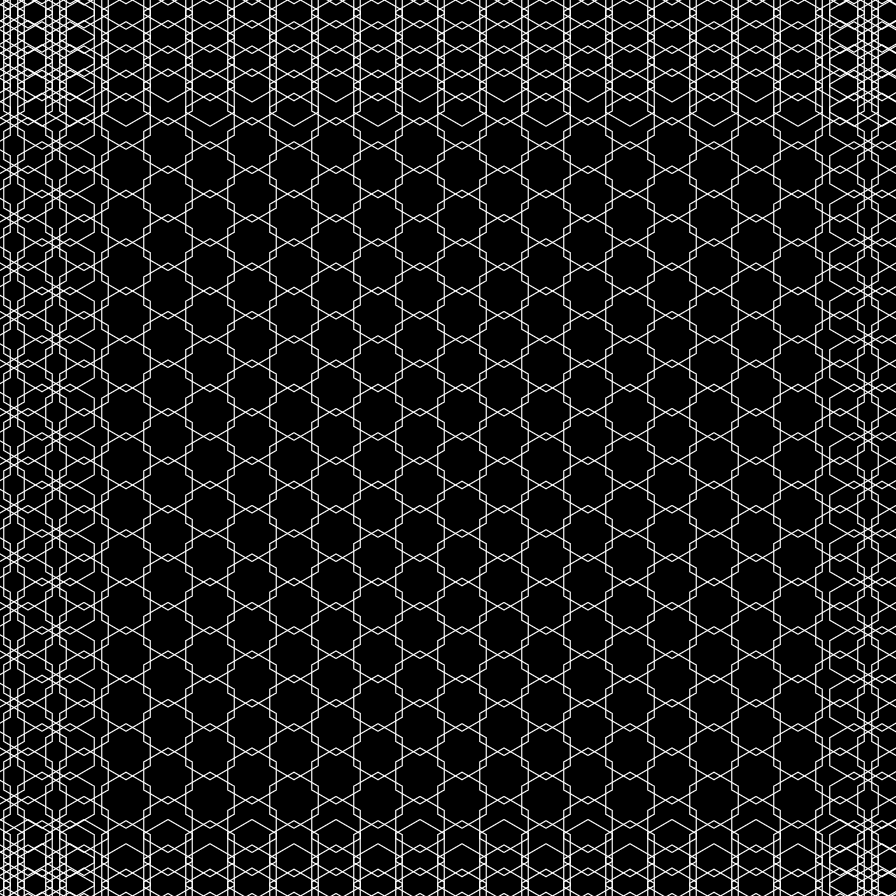
This pattern is drawn by a Shadertoy shader. Its source:

```glsl
// Thin white outlines of overlapping pointy-top hexagons on a staggered grid.
// The finite grid overshoots the square canvas; its overhang wraps around to
// the opposite sides, which makes the denser bands along the borders.

const float RADIUS = 1.0 / 32.0;          // hexagon centre to corner
const float LINE_WIDTH = 1.0 / 768.0;
const vec2 FIRST_CELL = vec2(-1.0, -1.0); // column, row
const vec2 LAST_CELL = vec2(23.0, 20.0);
const vec3 BACKGROUND = vec3(0.0);
const vec3 LINE_COLOR = vec3(1.0);

const float HALF_SQRT3 = 0.866025;
const float APOTHEM = RADIUS * HALF_SQRT3;
const vec2 SPACING = vec2(1.5 * RADIUS, 2.0 * APOTHEM);

// Distance to the outline of a hexagon with vertical sides
float hexOutline(vec2 p) {
    p = abs(p);
    return abs(max(p.x, 0.5 * p.x + HALF_SQRT3 * p.y) - APOTHEM);
}

// Box-filtered coverage, also correct for lines thinner than a pixel
float lineCoverage(float dist, float pixel) {
    float coverage = 0.5 + (0.5 * LINE_WIDTH - dist) / pixel;
    return clamp(coverage, 0.0, min(1.0, LINE_WIDTH / pixel));
}

// Fraction left uncovered by the four hexagons around p
float gridGaps(vec2 p, float pixel) {
    float gaps = 1.0;
    for (int i = 0; i < 2; i++) {
        float column = floor(p.x / SPACING.x) + float(i);
        float stagger = 0.5 * mod(column, 2.0);
        float baseRow = floor(p.y / SPACING.y - stagger);
        for (int j = 0; j < 2; j++) {
            vec2 cell = vec2(column, baseRow + float(j));
            if (any(lessThan(cell, FIRST_CELL)) || any(greaterThan(cell, LAST_CELL))) continue;
            vec2 center = (cell + vec2(0.0, stagger)) * SPACING;
            gaps *= 1.0 - lineCoverage(hexOutline(p - center), pixel);
        }
    }
    return gaps;
}

void mainImage(out vec4 fragColor, in vec2 fragCoord) {
    float pixel = 1.0 / iResolution.y;
    vec2 p = fragCoord * pixel;
    p.y = 1.0 - p.y; // rows count down from the top

    // Overlay the grid with its wrapped copies
    float gaps = 1.0;
    for (int y = -1; y <= 1; y++) {
        for (int x = -1; x <= 1; x++) {
            gaps *= gridGaps(p + vec2(x, y), pixel);
        }
    }
    fragColor = vec4(mix(LINE_COLOR, BACKGROUND, gaps), 1.0);
}
```
